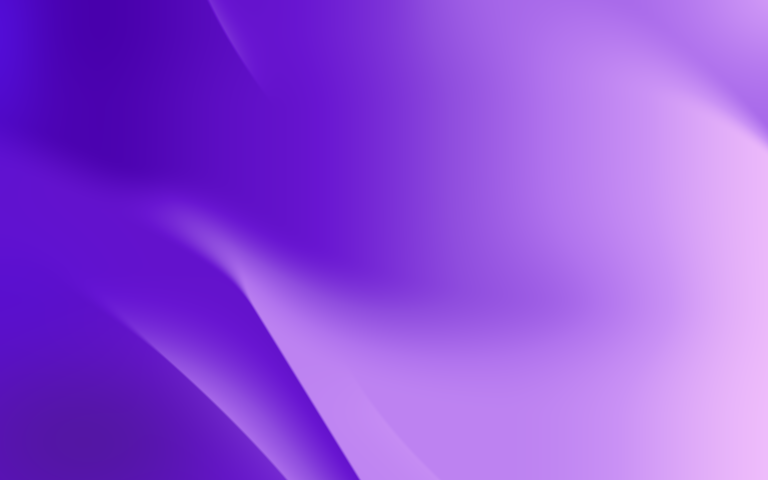
Reproduce this background procedurally as a WebGL 2 fragment shader.

```glsl
#version 300 es
precision highp float;

uniform vec2 u_resolution;
out vec4 outColor;

// Palette, from deep violet to pale pink
const vec3 PALETTE[6] = vec3[6](
  vec3(0.28, 0.00, 0.67), vec3(0.41, 0.085, 0.82), vec3(0.56, 0.30, 0.87),
  vec3(0.69, 0.45, 0.93), vec3(0.79, 0.57, 0.96), vec3(0.945, 0.75, 0.985));
const vec3 BLUE_TINT = vec3(0.33, 0.06, 0.87);
const vec3 DUSK_TINT = vec3(0.32, 0.09, 0.62);

// Tones are positions along the palette
const float DARK_TONE = 0.1;
const float VIOLET_TONE = 0.75;
const float RIGHT_GAIN = 4.3;
const float SHEET_TONE = 3.5;
const float BAND_TONE = 2.7;
const float VALLEY_TONE = 0.85;
const float VALLEY_GLOW = 2.0;
const float EDGE_SOFT = 0.003;

vec3 toneColor(float tone) {
  vec3 color = PALETTE[0];
  for (int i = 1; i < 6; i++) {
    color = mix(color, PALETTE[i], clamp(tone - float(i - 1), 0.0, 1.0));
  }
  return color;
}

float glow(vec2 p, vec2 center, vec2 size) {
  vec2 d = (p - center) / size;
  return exp(-dot(d, d));
}

float fadeOut(float a, float b, float v) {
  return 1.0 - smoothstep(a, b, v);
}

// Fold edges, each giving x for a height y
float mainFold(float y) {
  float curl = max(y - 0.4, 0.0);
  return 0.469 - 0.385 * y - 2.0 * curl * curl;
}

float lowerFold(float y) {
  return 0.374 - 0.54 * y - 0.33 * y * y;
}

float sheetCrease(float y) {
  return 0.573 - 0.66 * y + 0.64 * y * y;
}

float topCrease(float y) {
  float d = 1.0 - y;
  return 0.271 + 0.30 * d + 0.4 * d * d;
}

// Broad ramp from left to right, with the thin crease at the top
float backdropTone(vec2 p) {
  float tone = mix(DARK_TONE, VIOLET_TONE, smoothstep(0.12, 0.35, p.x));
  tone += RIGHT_GAIN * smoothstep(0.3, 1.1, p.x);
  tone -= 0.55 * glow(p, vec2(0.75, 0.36), vec2(0.13, 0.14));

  float d = p.x - topCrease(p.y);
  float side = smoothstep(-EDGE_SOFT, EDGE_SOFT, d);
  float fade = smoothstep(0.77, 0.95, p.y);
  tone += fade * (side * (0.2 + 0.8 * exp(-max(d, 0.0) / 0.018)) - 0.1);
  return tone;
}

// Darker band across the upper right corner
float addBand(float tone, vec2 p) {
  float d = min(1.0 - p.x, 0.32);
  float h = p.y - (0.707 + 1.51 * d - 2.31 * d * d);
  float soft = mix(0.035, 0.15, d / 0.32);
  float mask = smoothstep(-soft, soft, h) * smoothstep(0.5, 0.7, p.x);
  float band = BAND_TONE + 1.5 * glow(p, vec2(1.02, 1.02), vec2(0.12, 0.16));
  return mix(tone, band, mask);
}

// Light sheet along the bottom, rising into a wisp on the left
float addSheet(float tone, vec2 p) {
  float top = 0.24 + 0.23 * exp((0.326 - p.x) / 0.15);
  float mask = smoothstep(-0.13, 0.13, top - p.y) * fadeOut(0.40, 0.66, p.y);
  mask *= smoothstep(0.04, 0.22, p.x);
  float sheet = SHEET_TONE + 1.5 * smoothstep(0.65, 1.05, p.x);
  float d = sheetCrease(p.y) - p.x;
  sheet += 0.35 * exp(-max(d, 0.0) / 0.06) * smoothstep(-0.004, 0.004, d)
         * fadeOut(0.1, 0.27, p.y);
  return mix(tone, sheet, mask);
}

void main() {
  vec2 p = gl_FragCoord.xy / u_resolution;
  float tone = addSheet(addBand(backdropTone(p), p), p);

  // Valley between the two folds
  float right = mainFold(p.y);
  float left = lowerFold(p.y);
  float across = clamp((p.x - left) / max(right - left, 0.02), 0.0, 1.0);
  float valley = VALLEY_TONE
    + VALLEY_GLOW * pow(1.0 - across, 1.2) * fadeOut(0.12, 0.45, p.y);
  float mainSoft = mix(EDGE_SOFT, 0.09, smoothstep(0.36, 0.64, p.y));
  tone = mix(valley, tone, smoothstep(-mainSoft, mainSoft, p.x - right));

  // Lower left hill
  float hill = 0.65 + 0.75 * exp((p.x - left) / 0.10) * fadeOut(0.1, 0.45, p.y);
  float lowerSoft = mix(EDGE_SOFT, 0.03, smoothstep(0.25, 0.46, p.y));
  float hillMask = fadeOut(-lowerSoft, lowerSoft, p.x - left)
                 * fadeOut(0.36, 0.52, p.y);
  tone = mix(tone, hill, hillMask);

  // Local tints
  vec3 color = toneColor(tone);
  color = mix(color, BLUE_TINT, 0.85 * glow(p, vec2(-0.01, 0.93), vec2(0.07, 0.25)));
  color = mix(color, BLUE_TINT, 0.4 * glow(p, vec2(0.0, 0.36), vec2(0.15, 0.2)));
  color = mix(color, DUSK_TINT, 0.85 * hillMask * glow(p, vec2(0.11, 0.08), vec2(0.17, 0.18)));
  outColor = vec4(color, 1.0);
}
```
